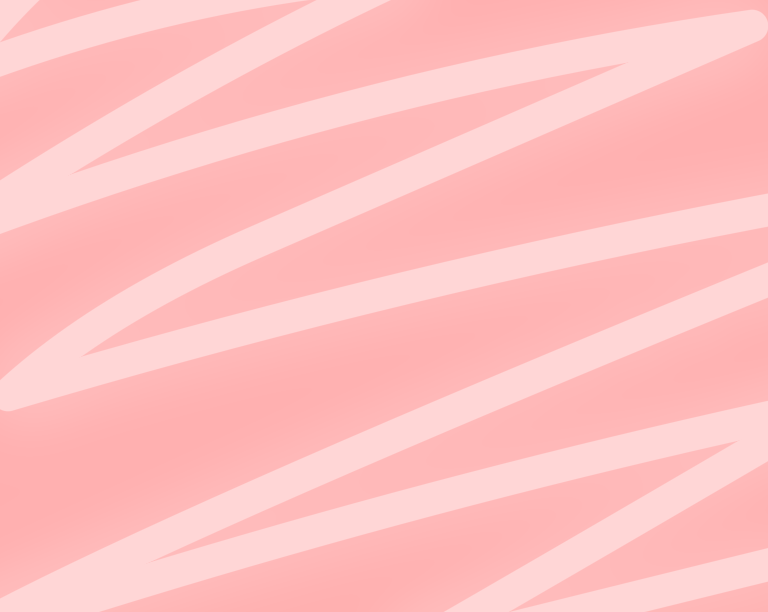
Give the GLSL for this background, as a Shadertoy shader.

```glsl
// A pale zigzag brush line sweeps across a soft pink ground, with a faint halo.
// The line is a chain of quadratic curves walked in short pieces: the nearest
// piece gives the crisp stroke, the Gaussian sum of all pieces gives the halo.

#define GRID vec2(768.0, 612.0)        // layout units across the canvas
#define STROKE_RADIUS 16.3
#define HALO_SPREAD 29.0
#define HALO_GAIN 1.2
#define PIECES 24                      // straight pieces per curve
#define GROUND_COLOR vec3(1.0, 0.688, 0.688)
#define HALO_COLOR vec3(1.0, 0.742, 0.742)
#define STROKE_COLOR vec3(1.0, 0.84, 0.84)

const int SWEEPS = 11;

// Turning points of the zigzag, y running down from the top edge
const vec2 TURN[12] = vec2[12](
    vec2(60, -40), vec2(-50, 78), vec2(410, -27), vec2(-60, 239),
    vec2(752, 26), vec2(256, 242), vec2(8, 395), vec2(1065, 160),
    vec2(-45, 641), vec2(835, 403), vec2(400, 656), vec2(800, 557));

// Control point that bows each sweep between two turns
const vec2 BOW[11] = vec2[11](
    vec2(8, 2), vec2(180, -11), vec2(175, 82), vec2(346, 84),
    vec2(504, 134), vec2(100, 310), vec2(536, 238), vec2(185, 512),
    vec2(395, 496), vec2(617, 531), vec2(600, 606));

vec2 quadraticCurve(vec2 a, vec2 b, vec2 c, float t) {
    return mix(mix(a, b, t), mix(b, c, t), t);
}

float segmentDistance(vec2 p, vec2 a, vec2 b) {
    vec2 ap = p - a, ab = b - a;
    return length(ap - ab * clamp(dot(ap, ab) / dot(ab, ab), 0.0, 1.0));
}

void mainImage(out vec4 fragColor, in vec2 fragCoord) {
    vec2 uv = fragCoord / iResolution.xy;
    vec2 p = vec2(uv.x, 1.0 - uv.y) * GRID;
    float pixel = GRID.y / iResolution.y;

    // Walk the zigzag, gathering nearest distance and blurred line density
    float nearest = 1e5;
    float density = 0.0;
    for (int i = 0; i < SWEEPS; i++) {
        vec2 from = TURN[i];
        for (int j = 1; j <= PIECES; j++) {
            float t = float(j) / float(PIECES);
            vec2 to = quadraticCurve(TURN[i], BOW[i], TURN[i + 1], t);
            nearest = min(nearest, segmentDistance(p, from, to));
            vec2 offset = (p - 0.5 * (from + to)) / HALO_SPREAD;
            density += distance(from, to) * exp(-0.5 * dot(offset, offset));
            from = to;
        }
    }
    density /= HALO_SPREAD * sqrt(6.28318);

    // Ground, halo, then the stroke with a smooth edge
    vec3 color = mix(GROUND_COLOR, HALO_COLOR, 1.0 - exp(-HALO_GAIN * density));
    float edge = nearest - STROKE_RADIUS;
    color = mix(color, STROKE_COLOR, 1.0 - smoothstep(-0.75 * pixel, 0.75 * pixel, edge));
    fragColor = vec4(color, 1.0);
}
```
